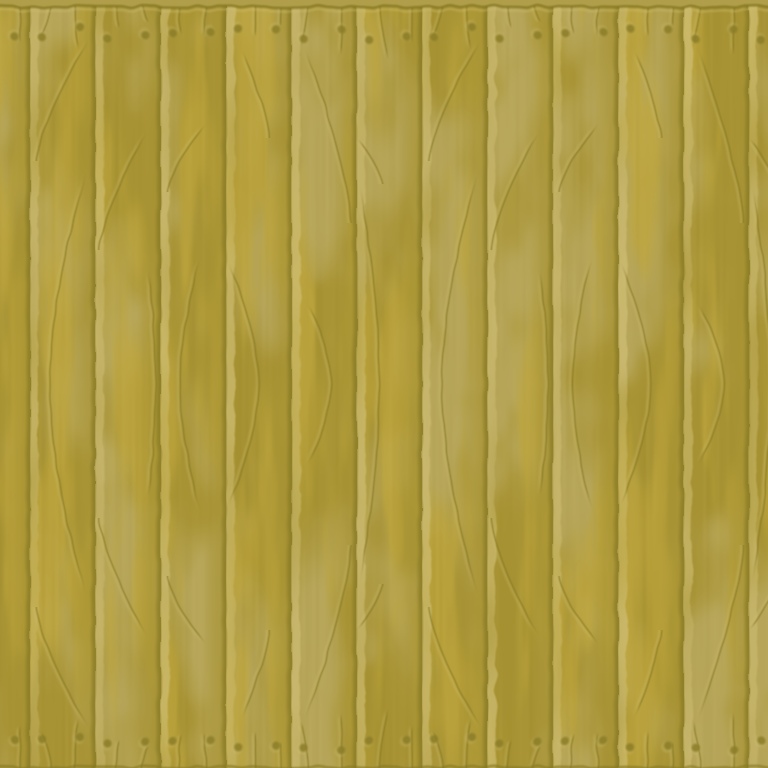
This texture is drawn by a Shadertoy shader. Its source:

```glsl
// Weathered yellow wooden planks with nails, ragged bevels and mirrored grain cracks.

const float PLANK_WIDTH = 0.0851;
const float FIRST_SEAM = 0.039;
const float STYLES = 6.0;   // plank styles before the cracks recur

const vec3 OCHRE  = vec3(0.655, 0.575, 0.200);
const vec3 STRAW  = vec3(0.715, 0.650, 0.350);
const vec3 GOLD   = vec3(0.740, 0.645, 0.235);
const vec3 GROOVE = vec3(0.530, 0.475, 0.140);
const vec3 BEVEL  = vec3(0.810, 0.745, 0.455);

// Crack that bows around mid height: apex across the plank, lean, reach
const vec3 BOW[6] = vec3[6](
    vec3(0.30, 0.58, 0.28), vec3(0.93, -0.12, 0.15), vec3(0.30, 0.30, 0.165),
    vec3(0.50, -0.47, 0.16), vec3(0.62, -0.38, 0.105), vec3(0.35, -0.30, 0.26));

// Outer crack: inner height, outer height, inner x, outer x
const vec4 SWEEP[6] = vec4[6](
    vec4(0.29, 0.45, 0.10, 0.92), vec4(0.175, 0.33, 0.06, 0.80),
    vec4(0.25, 0.34, 0.10, 0.70), vec4(0.32, 0.435, 0.66, 0.25),
    vec4(0.21, 0.44, 0.92, 0.20), vec4(0.26, 0.32, 0.40, 0.02));

float hash(vec2 p) {
    return fract(sin(dot(p, vec2(127.1, 311.7))) * 43758.5453);
}

float noise(vec2 p) {
    vec2 i = floor(p), f = fract(p);
    f = f * f * (3.0 - 2.0 * f);
    return mix(mix(hash(i), hash(i + vec2(1, 0)), f.x),
               mix(hash(i + vec2(0, 1)), hash(i + vec2(1, 1)), f.x), f.y);
}

float fbm(vec2 p) {
    return 0.55 * noise(p) + 0.3 * noise(p * 2.1 + 7.3) + 0.15 * noise(p * 4.3 + 3.1);
}

// Soft line of the given half width around d = 0
float stroke(float d, float halfWidth, float aa) {
    return 1.0 - smoothstep(halfWidth - aa, halfWidth + aa, abs(d));
}

// Dark line with a lit lip on its left side
vec3 engrave(vec3 col, float d, float strength, float aa) {
    col = mix(col, BEVEL, 0.28 * strength * stroke(d + 0.0032, 0.0016, aa + 0.0015));
    return mix(col, GROOVE, 0.62 * strength * stroke(d, 0.0010, aa + 0.0008));
}

// Parabolic crack along t in 0..1 over a height span, tapered at t = 1
vec3 crack(vec3 col, float x, float t, float start, float lean, float power, float span, float aa) {
    float s = clamp(t, 0.0, 1.0);
    float path = (start + lean * pow(s, power)) * PLANK_WIDTH;
    float slope = lean * power * pow(s, power - 1.0) * PLANK_WIDTH / span;
    float fade = step(0.0, t) * (1.0 - smoothstep(0.8, 1.0, t));
    return engrave(col, (x - path) * inversesqrt(1.0 + slope * slope), fade, aa);
}

// Painted wood: broad patches, tall stains and fine grain
vec3 wood(vec2 uv, float id) {
    float patches = fbm(uv * vec2(11.0, 6.0) + id * 0.37);
    float stains = fbm(uv * vec2(26.0, 4.0) + vec2(id * 3.7, 9.0));
    float grain = noise(uv * vec2(230.0, 5.0)) - 0.5;
    vec3 col = mix(OCHRE, STRAW, smoothstep(0.34, 0.72, patches));
    col = mix(col, GOLD, 0.75 * smoothstep(0.46, 0.72, stains));
    return col + 0.022 * grain;
}

// Nail head with a faint lit rim
vec3 nail(vec3 col, vec2 p, float aa) {
    col = mix(col, BEVEL, 0.25 * stroke(length(p + vec2(0.002, 0.002)), 0.0070, aa + 0.002));
    return mix(col, GROOVE, 0.80 * stroke(length(p), 0.0052, aa + 0.0018));
}

void mainImage(out vec4 fragColor, in vec2 fragCoord) {
    vec2 uv = fragCoord / iResolution.xy;
    float aa = 0.7 / iResolution.y;

    // Plank cell with a slightly worn seam
    float mirrorY = abs(uv.y - 0.5);
    float wear = noise(vec2(uv.x * 9.0, mirrorY * 55.0)) - 0.5;
    float across = (uv.x - FIRST_SEAM + 0.0024 * wear) / PLANK_WIDTH;
    float id = floor(across);
    float x = fract(across) * PLANK_WIDTH;
    int style = int(mod(id, STYLES));
    vec3 col = wood(uv, id);

    // Rounded shading, ragged lit left edge, dark right edge
    col = mix(col, OCHRE, 0.65 * smoothstep(0.55, 0.95, x / PLANK_WIDTH));
    float ragged = 0.0105 + 0.006 * (fbm(vec2(id * 5.3, mirrorY * 45.0)) - 0.5);
    float lit = 1.0 - smoothstep(ragged - 0.0015, ragged + 0.0025, x);
    col = mix(col, BEVEL, lit * (0.32 + 0.45 * noise(vec2(id * 2.9, uv.y * 11.0))));
    col = mix(col, GROOVE, 0.72 * smoothstep(PLANK_WIDTH - 0.0085, PLANK_WIDTH - 0.001, x));
    col = mix(col, GROOVE, 0.45 * (1.0 - smoothstep(0.0, 0.0022, x)));

    // Long cracks, mirrored about mid height
    vec3 bow = BOW[style];
    vec4 sweep = SWEEP[style];
    float span = sweep.y - sweep.x;
    col = crack(col, x, mirrorY / bow.z, bow.x, bow.y, 1.7, bow.z, aa);
    col = crack(col, x, (mirrorY - sweep.x) / span, sweep.z, sweep.w - sweep.z, 1.4, span, aa);

    // Short splits at the plank ends and two nails per end
    float end = step(0.5, uv.y);
    float fromEnd = 0.5 - mirrorY;
    for (int i = 0; i < 2; i++) {
        float k = float(i);
        vec2 seed = vec2(float(style) + 0.5, k + 3.0);
        float reach = 0.025 + 0.055 * hash(seed);
        float start = 0.25 + 0.42 * k + 0.2 * hash(seed + 11.0);
        col = crack(col, x, fromEnd / reach, start, 0.3 * hash(seed + 5.0) - 0.15, 1.5, reach, aa);
        float nailY = mix(0.020, 0.034, end) + 0.022 * hash(seed + 23.0 + end);
        col = nail(col, vec2(x - PLANK_WIDTH * (0.19 + 0.58 * k), fromEnd - nailY), aa);
    }

    // Rail above the planks and the dark lines at both ends
    float chip = 0.004 * (noise(vec2(uv.x * 70.0, 2.0)) - 0.5);
    float rail = 1.0 - uv.y - 0.0085 - chip;
    col = mix(col, mix(OCHRE, STRAW, 0.6), 1.0 - smoothstep(-aa, aa, rail));
    col = mix(col, BEVEL, 0.35 * stroke(rail - 0.005, 0.0015, aa + 0.0015));
    col = mix(col, GROOVE, 0.75 * stroke(rail, 0.0018, aa + 0.001));
    col = mix(col, GROOVE, 0.6 * stroke(uv.y - 0.001 + chip, 0.002, aa + 0.001));

    fragColor = vec4(col, 1.0);
}
```
